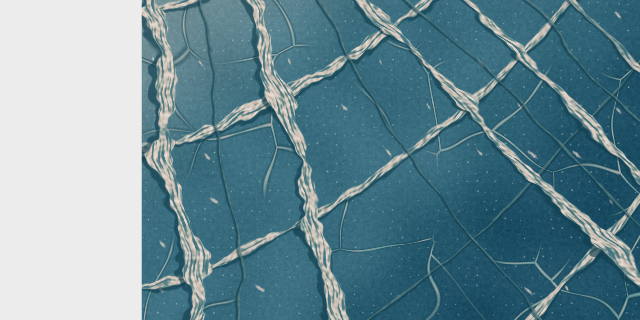
Reproduce this texture procedurally as a Shadertoy shader.

```glsl
// Cracked teal glass with pale splintered fissures beside a plain light panel.

const vec3 PANEL = vec3(0.927);
const vec3 GLASS_PALE = vec3(0.44, 0.56, 0.59);
const vec3 GLASS_MID = vec3(0.225, 0.43, 0.50);
const vec3 GLASS_DEEP = vec3(0.115, 0.315, 0.40);
const vec3 SHADOW = vec3(0.06, 0.24, 0.30);
const vec3 MINT = vec3(0.56, 0.71, 0.69);
const vec3 CREAM = vec3(0.88, 0.81, 0.76);
const float PANEL_EDGE = 0.443;
const float RISE_GAP = 0.43;

vec2 hash2(vec2 p) {
    vec3 q = fract(p.xyx * vec3(0.1031, 0.1030, 0.0973));
    q += dot(q, q.yzx + 33.33);
    return fract((q.xx + q.yz) * q.zy);
}

float cornerDot(vec2 cell, vec2 offset) {
    float angle = 6.2832 * hash2(cell).x;
    return dot(vec2(cos(angle), sin(angle)), offset);
}

// Gradient noise, about -0.6 to 0.6
float noise(vec2 p) {
    vec2 i = floor(p), f = fract(p);
    vec2 s = f * f * f * (f * (f * 6.0 - 15.0) + 10.0);
    vec2 e = vec2(0.0, 1.0);
    return mix(mix(cornerDot(i, f), cornerDot(i + e.yx, f - e.yx), s.x),
               mix(cornerDot(i + e, f - e), cornerDot(i + 1.0, f - 1.0), s.x), s.y);
}

float band(float d, float halfWidth, float soft) {
    return 1.0 - smoothstep(halfWidth - soft, halfWidth + soft, abs(d));
}

float wobble(float t, float seed) {
    return 0.06 * noise(vec2(t * 3.0, seed)) + 0.022 * noise(vec2(t * 11.0, seed + 5.0));
}

// Distance to the nearest border between scattered cells
float cellBorder(vec2 p) {
    vec2 base = floor(p), a = vec2(9.0), b = vec2(9.0);
    for (int y = -1; y <= 1; y++)
    for (int x = -1; x <= 1; x++) {
        vec2 cell = base + vec2(x, y);
        vec2 r = cell + 0.1 + 0.8 * hash2(cell) - p;
        if (dot(r, r) < dot(a, a)) { b = a; a = r; }
        else if (dot(r, r) < dot(b, b)) b = r;
    }
    return 0.5 * (dot(b, b) - dot(a, a)) / length(b - a);
}

// Dark side, streaky splintered body and bright rims of one fissure
vec3 fissure(vec3 col, float d, float along, float width, float seed, float px) {
    float w = width * (0.85 + 1.3 * noise(vec2(along * 7.0, seed)));
    w += 0.55 * width * noise(vec2(along * 28.0, d * 30.0 + seed));
    w = max(w, 0.0015);
    float streak = noise(vec2(along * 14.0 + seed, d * 130.0 + 3.0 * noise(vec2(along * 9.0, seed))));
    float chips = noise(vec2(along * 60.0, d * 90.0 + seed));
    col = mix(col, SHADOW, 0.65 * band(d + 0.5 * w + 0.002, w + 0.003, 0.004));
    float solid = smoothstep(0.002, 0.012, width);
    float creamy = solid * smoothstep(-0.3, 0.15, streak + 0.4 * chips);
    vec3 body = mix(MINT * 0.85, CREAM, creamy) + 0.18 * chips;
    body = mix(body, GLASS_MID, 0.75 * smoothstep(0.12, 0.4, -streak));
    col = mix(col, body, mix(0.5, 0.92, solid) * band(d, w, px));
    float rim = band(abs(d) - w, 0.0018, px) * smoothstep(-0.25, 0.3, noise(vec2(along * 18.0, seed + sign(d))));
    return mix(col, mix(MINT, CREAM, 0.5 + chips), 0.7 * solid * rim);
}

vec3 glass(vec2 p) {
    float deep = smoothstep(-0.1, 0.5, p.x - 1.2 - 0.9 * (p.y - 0.35));
    float pale = 1.0 - smoothstep(0.05, 0.95, p.x - PANEL_EDGE + 1.2 * (1.0 - p.y));
    vec3 col = mix(mix(GLASS_MID, GLASS_DEEP, deep), GLASS_PALE, pale);
    return col + 0.05 * noise(p * 5.0) + 0.035 * noise(p * 70.0) + 0.04 * noise(p * 170.0);
}

vec3 dust(vec3 col, vec2 p, float px) {
    vec2 g = p * 34.0, r = hash2(floor(g));
    float dotMask = band(length(fract(g) - 0.2 - 0.6 * r) / 34.0, 0.0005 + 0.002 * r.x * r.y, px);
    return mix(col, vec3(0.72, 0.80, 0.79), 0.65 * dotMask * step(0.45, r.y));
}

vec3 flakes(vec3 col, vec2 p, float px) {
    vec2 g = p * 7.0, r = hash2(floor(g) + 17.0);
    vec2 q = (fract(g) - 0.3 - 0.4 * r) / 7.0;
    float angle = -0.9 + 0.6 * (r.x - 0.5);
    vec2 dir = vec2(cos(angle), sin(angle));
    float d = length(vec2(dot(q, dir) * 0.3, dot(q, vec2(-dir.y, dir.x))));
    d += 0.003 * noise(p * 90.0);
    return mix(col, CREAM, 0.75 * band(d, 0.002 + 0.003 * r.x, px) * step(0.6, r.y));
}

void mainImage(out vec4 fragColor, in vec2 fragCoord) {
    vec2 p = fragCoord / iResolution.y;
    float px = 0.8 / iResolution.y;
    vec3 col = flakes(dust(glass(p), p, px), p, px);

    // Fine secondary cracks
    vec2 bent = p * 3.6 + 0.35 * vec2(noise(p * 4.0), noise(p * 4.0 + 31.0));
    float fine = cellBorder(bent) / 3.6;
    float shown = smoothstep(-0.12, 0.08, noise(p * 2.6 + 8.0));
    col = mix(col, SHADOW, 0.45 * shown * band(fine, 0.007, 0.004));
    float fineWidth = 0.0026 + 0.004 * noise(p * 9.0);
    col = mix(col, mix(MINT, CREAM, 0.4 + noise(p * 20.0)), 0.75 * shown * band(fine, fineWidth, px));

    // Fissures curving up to the right
    float x = p.x - PANEL_EDGE;
    float level = (p.y - 0.10 - 0.25 * x - 0.31 * x * x + 0.6 * wobble(p.x, 2.0)) / RISE_GAP;
    float row = floor(level + 0.5);
    float slope = 0.25 + 0.62 * x;
    float rise = (level - row) * RISE_GAP / sqrt(1.0 + slope * slope);
    col = fissure(col, rise, p.x * 1.2, 0.011 + 0.008 * sin(row * 1.5708), row * 7.3, px);

    // Fissures fanning down from the top, widened into shards at crossings
    float shard = 1.0 + 0.9 * exp(-18.0 * abs(rise));
    for (int i = 0; i < 9; i++) {
        float n = 0.5 * float(i);
        float lean = mix(0.14, 1.0, smoothstep(0.7, 2.0, n));
        float centre = 0.47 + 0.33 * n + lean * (1.0 - p.y) + wobble(p.y, n * 9.0);
        float d = (p.x - centre) / sqrt(1.0 + lean * lean);
        float width = i % 2 == 0 ? mix(0.024, 0.006, n / 4.0) * shard : 0.003;
        col = fissure(col, d, p.y * (1.0 + 0.4 * lean), width, n * 11.7 + 3.0, px);
    }

    col = mix(PANEL, col, smoothstep(-px, px, p.x - PANEL_EDGE));
    fragColor = vec4(clamp(col, 0.0, 1.0), 1.0);
}
```
